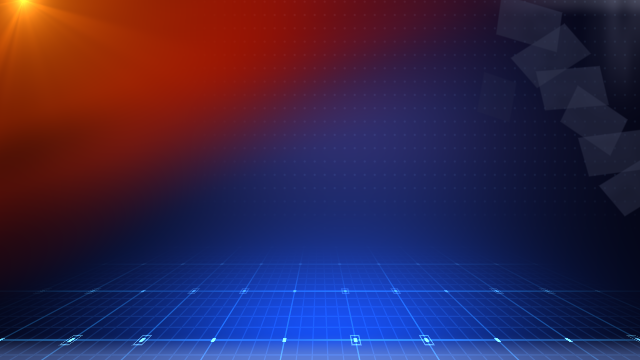
Give the GLSL for this background, as a Shadertoy shader.

```glsl
// Stage backdrop: red and blue haze, a corner flare, drifting sheets and a glowing perspective grid.

float hash(vec2 p) {
    vec3 q = fract(vec3(p.xyx) * 0.1031);
    q += dot(q, q.yzx + 33.33);
    return fract((q.x + q.y) * q.z);
}

float noise(vec2 p) {
    vec2 i = floor(p), f = fract(p);
    f = f * f * (3.0 - 2.0 * f);
    return mix(mix(hash(i), hash(i + vec2(1, 0)), f.x),
               mix(hash(i + vec2(0, 1)), hash(i + vec2(1, 1)), f.x), f.y);
}

float glow(vec2 p, vec2 center, vec2 radius) {
    vec2 q = (p - center) / radius;
    return exp(-dot(q, q));
}

float boxDistance(vec2 p, vec2 halfSize) {
    vec2 q = abs(p) - halfSize;
    return length(max(q, 0.0)) + min(max(q.x, q.y), 0.0);
}

// Signed offset to the nearest whole number
vec2 nearest(vec2 g) { return fract(g + 0.5) - 0.5; }

vec3 haze(vec2 p) {
    vec3 col = vec3(0.01, 0.012, 0.06);
    float spread = p.x < 0.98 ? 0.58 : 0.52;
    col += vec3(0.09, 0.145, 0.35) * glow(p, vec2(0.98, 0.54), vec2(spread, 0.6));
    col += vec3(0.09, 0.03, 0.03) * glow(p, vec2(0.9, 0.66), vec2(0.5, 0.18));
    col += vec3(0.03, 0.22, 0.70) * glow(p, vec2(0.9, 0.08), vec2(0.56, 0.2));

    // Warm light above a slanted soft border
    float rise = p.y - 0.45 - 0.32 * p.x;
    float streak = noise(vec2(p.x * 1.8, rise * 9.0) + 4.0);
    float softness = mix(0.32, 0.17, smoothstep(0.0, 0.9, p.x));
    float warmth = smoothstep(-softness, 0.23, rise + 0.05 * (streak - 0.5))
                 * (1.0 - smoothstep(0.75, 1.72, p.x));
    float nearFlare = exp(-2.5 * length(p - vec2(0.065, 1.0)));
    vec3 red = mix(vec3(0.60, 0.015, 0.01), vec3(0.52, 0.03, 0.08), smoothstep(0.6, 1.0, p.x));
    vec3 warm = mix(red, vec3(0.62, 0.31, 0.01), nearFlare);
    warm *= 1.0 - 0.25 * smoothstep(0.4, 0.0, p.x) * smoothstep(0.95, 0.6, p.y);
    return mix(col, warm * (0.80 + 0.25 * streak), warmth);
}

vec3 flare(vec2 p) {
    vec2 d = p - vec2(0.065, 1.0);
    float r = length(d), angle = atan(d.x, -d.y);
    float rays = noise(vec2(angle * 5.0 + 20.0, 1.0)) * noise(vec2(angle * 11.0 + 50.0, 3.0));
    return vec3(1.0, 0.75, 0.3) * exp(-r * 28.0)
         + vec3(0.42, 0.22, 0.02) * exp(-r * 5.5) * (0.3 + 0.5 * rays);
}

// Faint sheets tumbling down the right side
vec3 addSheets(vec3 col, vec2 p, float px) {
    float corner = smoothstep(1.60, 1.75, p.x) * smoothstep(0.65, 0.95, p.y);
    col += vec3(0.15, 0.15, 0.17) * corner * (0.3 + 0.8 * noise(p * vec2(30.0, 5.0)));
    col += vec3(0.13) * smoothstep(0.95, 1.0, p.y) * smoothstep(1.3, 1.6, p.x);
    for (int i = 0; i < 7; i++) {
        float k = float(i);
        vec2 center = vec2(1.47 + 0.06 * k, 0.935 - 0.09 * k);
        if (i == 6) center = vec2(1.38, 0.73);
        float a = 0.6 * sin(1.75 * k - 0.5);
        vec2 q = mat2(cos(a), -sin(a), sin(a), cos(a)) * (p - center);
        q.x += 0.15 * q.y;
        float d = boxDistance(q, vec2(0.07 + 0.02 * hash(vec2(k, 2.0)), 0.055)
                  * (i == 6 ? vec2(0.6, 1.0) : vec2(1.0)));
        float shade = 0.5 + 2.0 * q.y + 0.2 * noise(q * 30.0 + k);
        float opacity = i == 6 ? 0.13 : 0.42;
        col = mix(col, vec3(0.22, 0.24, 0.34) * (0.6 + 0.6 * shade),
                  opacity * (1.0 - smoothstep(-px, px, d)));
    }
    return col;
}

vec3 floorGrid(vec2 p, float px) {
    float depth = max(0.5255 - p.y, 0.04);
    vec2 g = vec2((p.x - 0.8889) / (0.42 * depth) + 0.5, 1.1574 / depth - 2.463);
    vec2 unit = vec2(0.42 * depth, depth * depth / 1.1574); // canvas size of one cell
    vec2 id = floor(g + 0.5), cell = nearest(g);
    float fade = smoothstep(0.33, 0.07, p.y) * (1.0 - smoothstep(3.2, 6.5, abs(g.x - 0.5)));

    // Fine and main lines, measured across their slope
    vec2 across = vec2(unit.x / length(vec2(1.0, 0.42 * (g.x - 0.5))), unit.y);
    vec2 fine = 1.0 - smoothstep(vec2(0.0), vec2(px + 0.0006), abs(nearest(g * 5.0)) * across / 5.0);
    vec2 main = 1.0 - smoothstep(vec2(0.0), vec2(px + 0.0006), abs(cell) * across);
    float run = 0.3 + 0.5 * noise(vec2(g.x * 0.9, id.y * 7.0));
    float post = 0.15 + 0.4 * hash(vec2(id.x + 20.0, floor(g.y) + 9.0));
    vec3 col = vec3(0.08, 0.2, 0.3) * 0.35 * max(fine.x, fine.y) * fade;
    float front = 1.0 - smoothstep(0.0, 1.5, id.y);
    col += vec3(0.10, 0.45, 0.6) * (main.x * post * fade
         + main.y * run * mix(fade, 1.0, 0.5 * front));

    // Bright nodes, some of them framed
    float size = max(abs(cell.x), abs(cell.y) * 0.9);
    float soft = px / unit.y;
    float node = 1.0 - smoothstep(0.016, 0.02 + soft * 0.8, size);
    float period = id.y < 0.5 ? 4.0 : 3.0;
    float framed = step(mod(id.x - 1.0, period), 1.5) * step(id.y, 1.5);
    float frame = framed * (1.0 - smoothstep(0.002, 0.005 + soft * 0.7, abs(size - 0.06)));
    float nodeLight = fade * mix(0.55, 1.0, front);
    return col + vec3(0.45, 0.75, 0.75) * (node + 0.5 * frame) * nodeLight;
}

void mainImage(out vec4 fragColor, in vec2 fragCoord) {
    vec2 p = fragCoord / iResolution.y;
    float px = 1.0 / iResolution.y;
    vec3 col = haze(p) + flare(p);

    // Dot lattice
    vec2 pitch = vec2(0.0278, 0.037);
    float dotDist = length(nearest((vec2(p.x, 1.0 - p.y) - vec2(0.0123, 0.0046)) / pitch) * pitch);
    col += vec3(0.03, 0.05, 0.06) * (1.0 - smoothstep(0.001, 0.002 + px, dotDist))
         * smoothstep(0.33, 0.5, p.y) * smoothstep(0.45, 0.9, p.x);

    col = addSheets(col, p, px);

    // Pale front edge, then the grid light
    float front = smoothstep(0.075, 0.0, p.y) * (0.45 + 0.3 * glow(p, vec2(0.9, 0.0), vec2(0.6)));
    col = mix(col, vec3(0.45, 0.57, 0.86), front);
    col += floorGrid(p, px);
    fragColor = vec4(clamp(col, 0.0, 1.0), 1.0);
}
```
